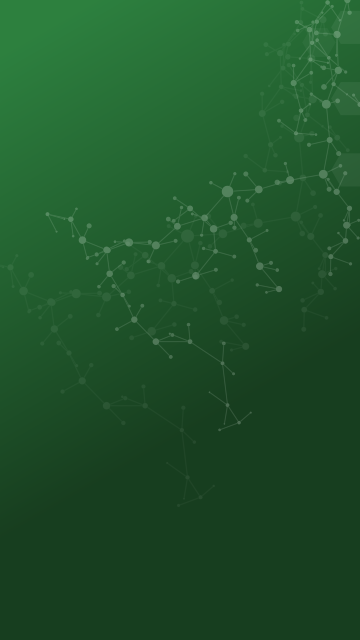
Write a WebGL 1 fragment shader that draws this background.

```glsl
precision highp float;
uniform vec2 u_resolution;

const vec3 LEAF = vec3(0.175, 0.50, 0.245);
const vec3 FOREST = vec3(0.092, 0.243, 0.122);
const vec3 MIST = vec3(0.95, 1.0, 0.96);

float hash(vec2 v) {
  return fract(sin(dot(v, vec2(12.99, 78.23))) * 4375.85);
}

float disc(vec2 p, vec2 center, float radius, float soft) {
  return 1.0 - smoothstep(radius - soft, radius + soft, length(p - center));
}

float bond(vec2 p, vec2 a, vec2 b, float soft) {
  vec2 ab = b - a;
  float along = clamp(dot(p - a, ab) / max(dot(ab, ab), 0.001), 0.0, 1.0);
  return 0.5 * (1.0 - smoothstep(0.0, 0.14 + soft, length(p - a - ab * along)));
}

float hexagon(vec2 p, vec2 center, float apothem, float soft) {
  vec2 q = abs(p - center);
  float d = max(q.y, dot(q, vec2(0.866, 0.5))) - apothem;
  return 1.0 - smoothstep(-soft, soft, d);
}

vec2 curve(vec2 a, vec2 c, vec2 b, float t) {
  return mix(mix(a, c, t), mix(c, b, t), t);
}

// Zigzag chain of atoms along a curve, each with two small side bonds
float strand(vec2 p, vec2 a, vec2 c, vec2 b, float count, float sway, float size, float soft) {
  float ink = 0.0;
  vec2 last = a;
  vec2 side = normalize(vec2(a.y - b.y, b.x - a.x));
  for (int i = 0; i < 8; i++) {
    float k = float(i);
    if (k > count) break;
    float inner = step(0.5, k) * step(k + 0.5, count);
    vec2 node = curve(a, c, b, k / count);
    node += side * sway * inner * (mod(k, 2.0) * 2.0 - 1.0);
    float radius = size * mix(0.75, 1.25, hash(node));
    ink = max(ink, bond(p, last, node, soft));
    ink = max(ink, disc(p, node, radius, soft));
    for (int j = 0; j < 2; j++) {
      vec2 seed = node + float(j) * 3.7;
      float angle = 6.2832 * hash(seed);
      float reach = mix(2.8, 6.2, hash(seed + 1.3));
      vec2 tip = node + reach * vec2(cos(angle), sin(angle));
      ink = max(ink, bond(p, node, tip, soft));
      ink = max(ink, 0.85 * disc(p, tip, size * mix(0.4, 0.8, hash(tip)), soft));
    }
    last = node;
  }
  return ink;
}

float network(vec2 p, float soft) {
  vec2 hub = vec2(63.2, 53.2);
  vec2 fork = vec2(89.8, 48.4);
  vec2 knee = vec2(43.3, 94.9);
  vec2 foot = vec2(61.8, 100.9);
  vec2 west = vec2(22.9, 66.7);
  float ink = disc(p, hub, 1.6, soft);
  // Main arm, left to right
  ink = max(ink, strand(p, vec2(13.2, 59.5), vec2(21.3, 58.7), west, 2.0, 0.0, 0.65, soft));
  ink = max(ink, strand(p, west, vec2(42.8, 74.1), hub, 6.0, 1.2, 0.9, soft));
  ink = max(ink, strand(p, hub, vec2(75.9, 52.0), fork, 3.0, 0.5, 1.0, soft));
  // Upper right cluster
  ink = max(ink, strand(p, fork, vec2(91.4, 24.3), vec2(96.5, 0.0), 5.0, 1.0, 1.0, soft));
  ink = max(ink, strand(p, vec2(82.2, 37.0), vec2(81.0, 20.8), vec2(91.0, 0.7), 5.0, 1.5, 0.75, soft));
  ink = max(ink, strand(p, vec2(88.0, 6.0), vec2(86.0, 16.0), vec2(100.0, 29.0), 4.0, 1.5, 0.65, soft));
  ink = max(ink, strand(p, fork, vec2(103.0, 60.6), vec2(91.9, 71.3), 5.0, 0.6, 0.8, soft));
  // Hanging branches
  ink = max(ink, strand(p, hub, vec2(67.1, 67.1), vec2(77.5, 80.3), 4.0, 0.6, 0.85, soft));
  ink = max(ink, strand(p, vec2(52.8, 57.9), vec2(67.1, 66.0), vec2(54.4, 76.6), 3.0, 0.0, 0.85, soft));
  ink = max(ink, strand(p, vec2(29.6, 69.4), vec2(30.8, 82.2), knee, 4.0, 0.5, 0.75, soft));
  ink = max(ink, strand(p, knee, vec2(53.0, 91.9), foot, 2.0, 0.0, 0.65, soft));
  return max(ink, strand(p, foot, vec2(62.3, 115.9), vec2(66.4, 117.4), 2.0, 0.0, 0.5, soft));
}

void main() {
  // Percent of canvas width, measured down from the top left
  vec2 p = vec2(gl_FragCoord.x, u_resolution.y - gl_FragCoord.y) * 100.0 / u_resolution.x;
  float soft = 60.0 / u_resolution.x;

  // Diagonal background
  float fade = clamp((dot(p, vec2(0.5, 0.866)) - 13.9) / 115.7, 0.0, 1.0);
  vec3 color = mix(LEAF, FOREST, fade);

  // Faint hexagons on the right edge
  float tiles = hexagon(p, vec2(88.6, 11.8), 4.0, soft) * 0.6;
  for (int i = 0; i < 3; i++) {
    vec2 center = vec2(97.3, 7.6 + 19.8 * float(i));
    tiles = max(tiles, hexagon(p, center, 4.6, soft));
  }
  color = mix(color, MIST, 0.06 * tiles);

  // Enlarged dim echo behind the bright network
  vec2 echo = (p - vec2(29.6, 112.7)) / 1.13 + vec2(43.3, 94.9);
  color = mix(color, MIST, 0.075 * network(echo, soft));
  color = mix(color, MIST, 0.24 * network(p, soft));
  gl_FragColor = vec4(color, 1.0);
}
```
